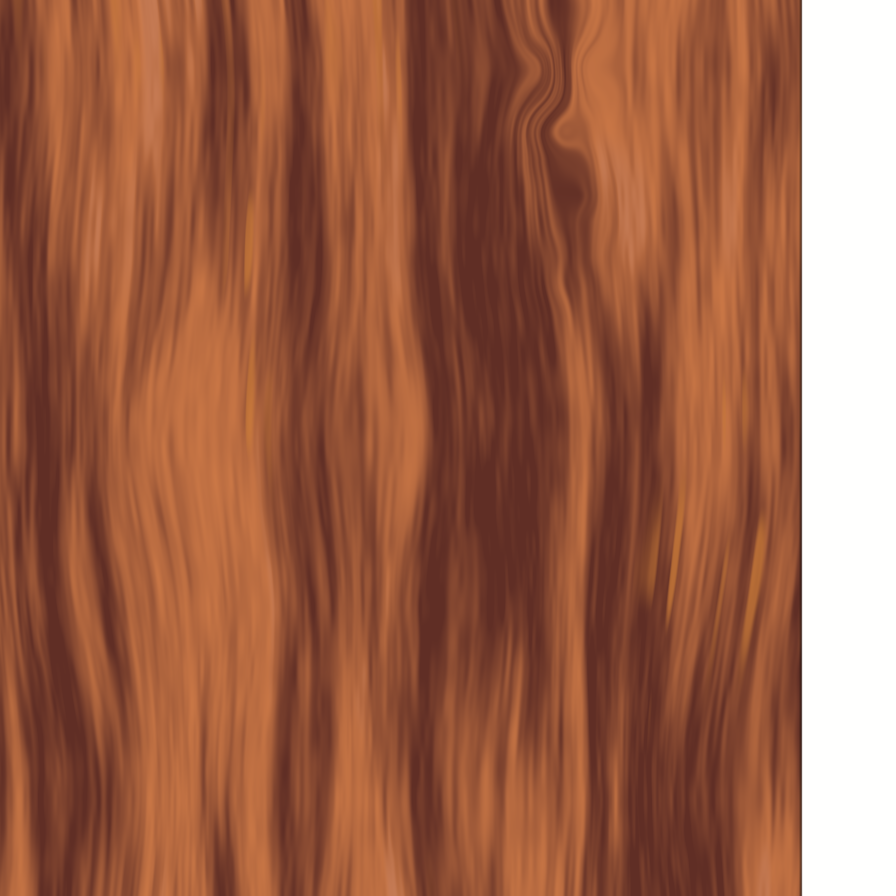
Write a Shadertoy shader that draws this texture.

```glsl
// Reddish wood veneer with vertical grain, beside a plain white strip on the right.

float hash(vec2 cell) {
    vec3 q = fract(cell.xyx * vec3(0.1031, 0.1030, 0.0973));
    q += dot(q, q.yzx + 33.33);
    return fract((q.x + q.y) * q.z);
}

float valueNoise(vec2 p) {
    vec2 cell = floor(p);
    vec2 f = fract(p);
    f = f * f * (3.0 - 2.0 * f);
    return mix(mix(hash(cell), hash(cell + vec2(1, 0)), f.x),
               mix(hash(cell + vec2(0, 1)), hash(cell + vec2(1, 1)), f.x), f.y);
}

// Layered noise; each octave stretches a little more along the grain.
float grainNoise(vec2 p) {
    float sum = 0.0, weight = 1.0, total = 0.0;
    for (int i = 0; i < 5; i++) {
        sum += weight * valueNoise(p);
        total += weight;
        weight *= 0.74;
        p = p * vec2(1.8, 1.55) + vec2(17.3, 9.1);
    }
    return sum / total;
}

// Bend the straight grain into slow waves, with a curly knot near the top.
vec2 bendGrain(vec2 uv) {
    vec2 p = uv;
    p.x += 0.050 * (valueNoise(uv * vec2(4.0, 2.6) + 3.7) - 0.5);
    p.x += 0.020 * (valueNoise(uv * vec2(10.0, 5.0) + 21.4) - 0.5);
    vec2 fromKnot = (uv - vec2(0.63, 0.86)) / vec2(0.05, 0.15);
    float knot = exp(-dot(fromKnot, fromKnot));
    p.x += 0.075 * knot * (valueNoise(uv * vec2(15.0, 13.0) + 8.0) - 0.5);
    p.x += 0.025 * knot * (valueNoise(uv * vec2(32.0, 28.0) + 5.0) - 0.5);
    return p;
}

vec3 woodColor(vec2 uv) {
    vec2 p = bendGrain(uv);

    // Dark and light streaks
    float streaks = grainNoise(p * vec2(21.0, 2.1) + 40.0);
    float tone = 0.04 + 0.90 * smoothstep(0.335, 0.715, streaks);

    // Fine fibres, strongest in the dark wood
    float fibre = valueNoise(p * vec2(150.0, 9.0)) - 0.5;
    float hair = valueNoise(p * vec2(240.0, 28.0) + 60.0) - 0.5;
    tone += fibre * mix(0.34, 0.12, tone) + hair * mix(0.22, 0.14, tone);
    tone = clamp(tone, -0.02, 1.05);
    vec3 color = mix(vec3(0.385, 0.187, 0.148), vec3(0.775, 0.455, 0.268), tone);

    // Thin golden slivers
    float sliver = smoothstep(0.70, 0.92, valueNoise(p * vec2(85.0, 5.5) + 11.0));
    sliver *= smoothstep(0.58, 0.85, valueNoise(p * vec2(11.0, 3.0) + 77.0));
    color = mix(color, vec3(0.79, 0.48, 0.22), 0.75 * sliver);

    // Pale, slightly pink sheen on the lightest wood
    float sheen = smoothstep(0.74, 0.95, valueNoise(p * vec2(30.0, 4.0) + 90.0));
    sheen *= smoothstep(0.75, 1.0, tone);
    return mix(color, vec3(0.77, 0.50, 0.38), 0.55 * sheen);
}

void mainImage(out vec4 fragColor, in vec2 fragCoord) {
    vec2 uv = fragCoord / iResolution.xy;
    float pixel = 1.0 / iResolution.x;
    float boardEdge = 0.895;

    // Dark rim of the board, then the white strip
    vec3 color = woodColor(uv);
    color *= 1.0 - 0.55 * smoothstep(boardEdge - 0.004, boardEdge, uv.x);
    float strip = smoothstep(boardEdge - pixel, boardEdge + pixel, uv.x);
    fragColor = vec4(mix(color, vec3(1.0, 1.0, 0.995), strip), 1.0);
}
```
